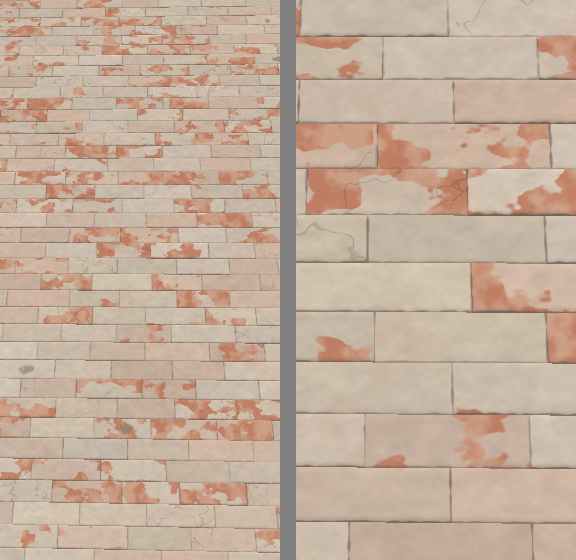
Left, the full canvas; right, a detail of the centre.
This texture is drawn by a Shadertoy shader. Its source:

```glsl
// Split-stone wall seen from below: long beige bricks in a loose running bond,
// shrinking towards the top. Rows come from a logarithmic height mapping; hashes
// vary each brick, and layered noise gives its relief, rusty stains and veins.

const vec3 BEIGE = vec3(0.795, 0.742, 0.685);
const vec3 SAND  = vec3(0.785, 0.730, 0.645);
const vec3 BLUSH = vec3(0.790, 0.680, 0.605);
const vec3 RUST  = vec3(0.740, 0.455, 0.345);
const vec3 PEACH = vec3(0.800, 0.610, 0.505);
const vec3 JOINT = vec3(0.420, 0.365, 0.320);

const float ROW_GROWTH = 0.0275; // relative height gain per row
const float DEPTH = 1.79;        // row height gain from top to bottom

float hash(vec2 p) {
    vec3 q = fract(p.xyx * 0.1031);
    q += dot(q, q.yzx + 33.33);
    return fract((q.x + q.y) * q.z);
}

float noise(vec2 p) {
    vec2 i = floor(p), f = fract(p);
    f = f * f * (3.0 - 2.0 * f);
    return mix(mix(hash(i), hash(i + vec2(1, 0)), f.x),
               mix(hash(i + vec2(0, 1)), hash(i + vec2(1, 1)), f.x), f.y);
}

float fbm(vec2 p) {
    float sum = 0.0, amp = 0.53;
    for (int i = 0; i < 4; i++) {
        sum += amp * noise(p);
        p = mat2(1.6, 1.2, -1.2, 1.6) * p + 7.3;
        amp *= 0.5;
    }
    return sum;
}

// Displacement of the left end of a brick, in brick lengths
float endShift(vec2 id) {
    return 0.16 * hash(id + 211.0);
}

// Brick face colour; p is measured in brick heights
vec3 stoneColor(vec2 p, vec2 id, float t) {
    float kind = hash(id + 17.0);
    vec2 q = p + 40.0 * vec2(hash(id + 3.0), hash(id + 5.0));

    // Ground tone, with more blush in the middle of the wall
    float middle = 1.0 - smoothstep(0.0, 0.35, abs(t - 0.45));
    vec3 col = mix(BEIGE, SAND, hash(id + 29.0) * 0.8);
    float blush = smoothstep(0.5, 0.95, hash(id + 41.0) + 0.2 * middle);
    col = mix(col, BLUSH, 0.75 * blush);
    col = mix(col, BLUSH, 0.35 * smoothstep(0.5, 0.75, fbm(q * 0.8 + 60.0)));

    // Rough split face, lit from above
    float relief = fbm(q * 1.7 + vec2(0.0, 0.14)) - fbm(q * 1.7);
    col *= 1.0 + 0.22 * relief + 0.07 * (fbm(q * 3.5) - 0.5);
    col *= 0.975 + 0.06 * hash(id + 53.0);

    // Rust stains on some bricks
    float stained = step(0.60, kind + 0.08 * (1.0 - t));
    float level = mix(0.43, 0.61, hash(id + 67.0));
    float field = fbm(q * vec2(1.0, 1.5));
    float stain = stained * smoothstep(level, level + 0.045, field);
    vec3 stainColor = mix(RUST, PEACH, smoothstep(0.3, 0.68, fbm(q * 2.4 + 19.0)));
    col = mix(col, stainColor, 0.85 * stain);

    // Thin veins and a rare grey knot
    float veined = step(0.72, hash(id + 79.0));
    float vein = 1.0 - smoothstep(0.0, 0.018, abs(fbm(q * 0.9 + 31.0) - 0.5));
    col *= 1.0 - 0.13 * veined * vein;
    vec2 knot = (p - vec2(1.7, 0.5)) / vec2(0.42, 0.3);
    float spot = 1.0 - smoothstep(0.5, 1.1, length(knot) + fbm(q * 4.0) - 0.5);
    return mix(col, vec3(0.53, 0.47, 0.42), 0.65 * spot * step(0.975, hash(id + 97.0)));
}

void mainImage(out vec4 fragColor, in vec2 fragCoord) {
    vec2 uv = fragCoord / iResolution.xy;
    float aspect = iResolution.y / iResolution.x;
    float pixel = 1.0 / iResolution.x;

    // Perspective: t runs down the wall, with courses tilting slightly
    float t = 1.0 - uv.y;
    t -= mix(-0.006, 0.010, t) * (uv.x - 0.5);
    float rowPos = log(1.0 + DEPTH * max(t, -0.1)) / ROW_GROWTH + 0.1;
    float rowHeight = aspect * ROW_GROWTH * (1.0 + DEPTH * t) / DEPTH;
    float brickWidth = 0.146 + 0.096 * t;

    // Running bond with a random slip in every course
    float row = floor(rowPos);
    float slip = 0.5 * mod(row, 2.0) + 0.35 * hash(vec2(row, 9.0));
    float along = (uv.x - 0.45) / brickWidth + slip + 50.0;
    vec2 id = vec2(floor(along), row);
    if (along < id.x + endShift(id)) id.x -= 1.0;
    float left = id.x + endShift(id);
    float right = id.x + 1.0 + endShift(id + vec2(1, 0));
    float v = rowPos - row;

    // Edge distances in canvas widths, with chipped outlines
    float chip = 0.0022 * (noise(vec2(along * 22.0, rowPos * 7.0)) - 0.5);
    float side = min(along - left, right - along) * brickWidth + chip;
    float top = v * rowHeight + chip;
    float bottom = (1.0 - v) * rowHeight + chip;

    vec3 col = stoneColor(vec2((along - left) * 3.3, v), id, t);

    // Protruding bricks catch light above and turn dark below
    float protrusion = hash(id + 113.0);
    float size = rowHeight / 0.08;
    col *= 1.0 + 0.05 * protrusion * (1.0 - smoothstep(0.0, 0.012 * size, top));
    col *= 1.0 - 0.17 * protrusion * (1.0 - smoothstep(0.0, 0.011 * size, bottom));

    // Joints: narrow ends, heavier shadow under each brick
    float lineWidth = 0.0011 + 0.0011 * size;
    float under = 1.0 - smoothstep(lineWidth - pixel, lineWidth + pixel, bottom);
    float ends = 1.0 - smoothstep(0.6 * lineWidth - pixel, 0.6 * lineWidth + pixel, side);
    float seam = max(under * mix(0.3, 0.85, protrusion),
                     ends * mix(0.3, 0.75, hash(id + 131.0)));
    col = mix(col, JOINT, seam);

    // Broad unevenness of daylight
    col *= 0.985 + 0.03 * noise(uv * vec2(2.0, 4.0) + 5.0);
    fragColor = vec4(clamp(col, 0.0, 1.0), 1.0);
}
```
